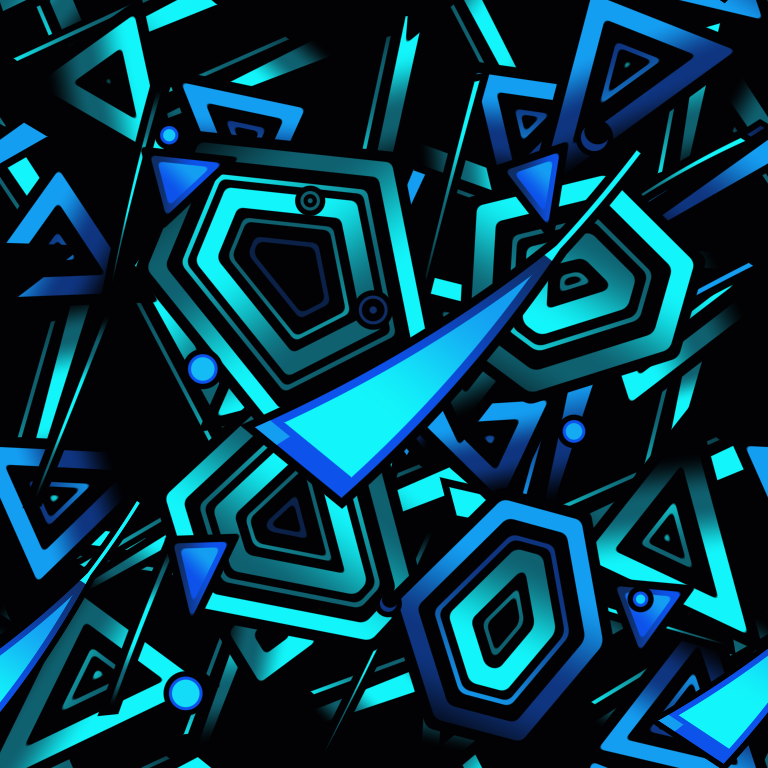
This pattern is drawn by a three.js fragment shader. Its source:

```glsl
// Neon cut-paper collage on black: nested polygon frames, long fading bars, bent
// blue-edged blades and a few discs, painted back to front on jittered grids. Every
// offset from a shape's centre is wrapped to the unit square, so the sheet tiles.
varying vec2 vUv;

const vec3 INK = vec3(.006, .006, .014);
const vec3 CYAN = vec3(.07, .96, .98);
const vec3 TEAL = vec3(.06, .38, .44);
const vec3 SKY = vec3(.08, .62, .95);
const vec3 ROYAL = vec3(.05, .32, .92);
const vec3 NAVY = vec3(.06, .18, .40);

vec3 sheet = INK;

float hash(float n) { return fract(sin(n * 12.9898 + 4.1) * 43758.5453); }
float fill(float d) { return smoothstep(.001, -.001, d); }
void paint(vec3 color, float mask) { sheet = mix(sheet, color, mask); }
vec2 wrap(vec2 v) { return fract(v + .5) - .5; }

vec2 spin(vec2 p, float a) {
  float c = cos(a), s = sin(a);
  return vec2(c * p.x + s * p.y, c * p.y - s * p.x);
}

// Offset from the jittered centre of cell i on an n by n grid
vec2 scatter(float i, float n, float seed) {
  float row = floor((i + .5) / n);
  vec2 jitter = vec2(hash(seed + .37), hash(seed + .71)) - .5;
  return wrap(vUv - (vec2(i - n * row, row) + .5 + .6 * jitter) / n);
}

// Light ramp from black through a deep tone to a bright one
vec3 glow(float t, float hue) {
  vec3 deep = hue < .75 ? TEAL : mix(NAVY, ROYAL, .2);
  vec3 peak = hue < .75 ? CYAN : SKY;
  return mix(mix(INK, deep, smoothstep(0., .35, t)), peak, smoothstep(.4, .78, t));
}

// Irregular convex polygon with slightly rounded corners
float facets(vec2 q, float r, float sides, float seed) {
  float d = -1.;
  for (int k = 0; k < 6; k++) {
    float f = float(k);
    if (f >= sides) break;
    float a = 6.2832 * (f + .25 * hash(seed + f * 1.7) + hash(seed + 5.3)) / sides;
    float e = dot(q, vec2(cos(a), sin(a))) - r * (.75 + .4 * hash(seed + f * 2.3 + 9.));
    float h = max(.008 - abs(d - e), 0.) / .008;
    d = max(d, e) + h * h * .002;
  }
  return d;
}

// Nested bands following the polygon, lit from one side
void frame(vec2 q, float r, float sides, float seed) {
  float d = facets(q, r, sides, seed), s = .8 + .3 * hash(seed + 2.9);
  float a = 6.2832 * hash(seed + .3);
  float light = dot(q, vec2(cos(a), sin(a))) / r;
  float hue = hash(seed + 6.1);
  paint(INK, fill(d - .014));
  paint(glow(.58 + .4 * light, hue), fill(abs(d + .012 * s) - .012 * s));
  paint(glow(.5 - .25 * light, hue), fill(abs(d + .048 * s) - .003));
  paint(glow(.64 - .42 * light, .3), fill(abs(d + .077 * s) - .014 * s));
  paint(glow(.45 + .2 * light, .3), fill(abs(d + .108 * s) - .0025));
  paint(mix(NAVY, INK, .3), fill(abs(d + .135 * s) - .003));
}

// Solid shard: royal edge around a sky face
void shard(vec2 q, float r, float seed) {
  float d = facets(q, r, 3., seed);
  paint(INK, fill(d - .01));
  paint(mix(NAVY, ROYAL, smoothstep(-r, r, q.x)), fill(d));
  paint(mix(ROYAL, SKY, smoothstep(-r, r, q.y + q.x)), fill(d + .007));
}

// Slanted, tapering bar that fades along its length, with a thin companion line
void bar(vec2 q, float len, float wid, float seed) {
  q = spin(q, .3 + .8 * floor(4. * hash(seed + 1.1)) + .3 * hash(seed + 2.2));
  q.y += 1.6 * (hash(seed + 6.6) - .5) * q.x * q.x * step(wid, .006);
  q.x += .5 * q.y;
  float t = .5 + .5 * q.x / len;
  float ends = abs(q.x) - len;
  float d = max(ends, abs(q.y) - wid * mix(1., t, hash(seed + 3.3)));
  float line = max(ends + .2 * len, abs(q.y - wid - .016) - .0025);
  float light = hash(seed + 4.4) < .5 ? 1. - abs(2. * t - 1.) : t;
  float hue = hash(seed + 5.5);
  paint(INK, fill(d - .01));
  paint(glow(light, hue), fill(d));
  if (wid > .006) {
    paint(INK, fill(line - .008) * fill(-d));
    paint(glow(.75 - .6 * t, hue), fill(line));
  }
}

// Long bent blade: wide slanted base narrowing to a thin bright tail
void blade(vec2 q) {
  float x = q.x + .3;
  float y = q.y + .3 * x * (.6 - x);
  x += .15 * y;
  float side = abs(y) - max(.0032, .07 * (1. - x / .46));
  float d = max(side, max(-x, x - .6));
  paint(INK, fill(d - .011));
  paint(mix(ROYAL, NAVY, smoothstep(.15, .45, x)), fill(d));
  paint(SKY, fill(max(d, max(x - .02, .035 - y))));
  paint(mix(CYAN, SKY, smoothstep(.12, .34, x)), fill(max(side + .011, .03 - x)));
  paint(CYAN, fill(max(d, .42 - x)));
}

// Rimmed dot, target ring or dark crescent
void disc(vec2 q, float r, float kind) {
  float d = length(q) - r;
  paint(INK, fill(d - .007));
  if (kind < .4) {
    paint(ROYAL, fill(d));
    paint(mix(SKY, CYAN, kind * 2.), fill(d + .004));
  } else if (kind < .7) {
    paint(mix(NAVY, TEAL, step(.5, kind)), fill(min(abs(d + .002) - .002, d + .75 * r)));
  } else {
    paint(mix(NAVY, ROYAL, .2), fill(max(d, r - length(q - r * vec2(.25, .5)))));
  }
}

void main() {
  for (int i = 0; i < 25; i++) {
    float f = float(i), s = 11. + f * 3.17;
    bar(scatter(f, 5., s), .1 + .08 * hash(s), .008 + .01 * hash(s + .5), s);
  }
  for (int i = 0; i < 16; i++) {
    float f = float(i), s = 131. + f * 4.31;
    frame(scatter(f, 4., s), .045 + .03 * hash(s), 3. + step(.75, hash(s + .5)), s);
  }
  for (int i = 0; i < 9; i++) {
    float f = float(i), s = 347. + f * 2.91;
    bar(scatter(f, 3., s), .1 + .07 * hash(s + 1.), .003, s);
  }
  for (int i = 0; i < 4; i++) {
    float f = float(i), s = 251. + f * 5.73;
    frame(scatter(f, 2., s), .135 + .06 * hash(s), 5. + step(.4, hash(s + .5)), s);
    shard(scatter(f, 2., s + 60.), .02 + .012 * hash(s + .2), s + 60.);
  }
  for (int i = 0; i < 2; i++) {
    float f = float(i), size = 1. - .3 * f;
    vec2 q = wrap(vUv - vec2(.61, .6) - f * vec2(.43, -.41));
    blade(spin(q, .74 + .1 * f) / size);
  }
  for (int i = 0; i < 9; i++) {
    float f = float(i), s = 409. + f * 3.79;
    disc(scatter(f, 3., s), .01 + .014 * hash(s), hash(s + .9));
  }
  gl_FragColor = vec4(sheet, 1.);
}
```
